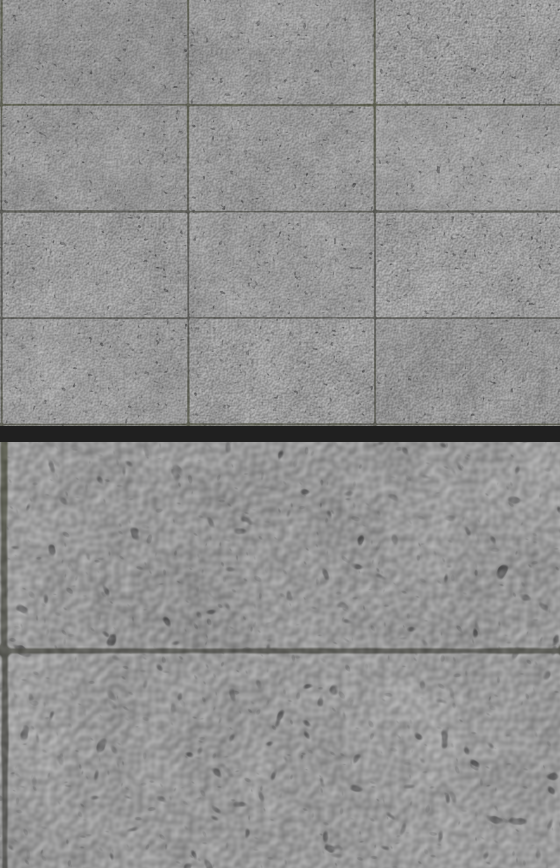
Top: the whole. Bottom: its middle third, enlarged.
This texture is drawn by a Shadertoy shader. Its source:

```glsl
const vec2 TILES = vec2(3.0, 4.0);            // slabs across and down
const vec2 JOINT_OFFSET = vec2(0.0026, 0.0035);
const float JOINT_HALF = 0.0023;              // all lengths in canvas heights
const float JOINT_WOBBLE = 0.0007;
const float JOINT_SOFTNESS = 0.0009;
const float SLAB_JITTER = 0.0007;
const float CORNER_RADIUS = 0.004;
const float EDGE_WIDTH = 0.0035;

const vec2 FINE_GRID = vec2(236.0, 177.0);    // whole cells per canvas, so noise wraps
const vec2 MEDIUM_GRID = vec2(128.0, 96.0);
const vec2 MOTTLE_GRID = vec2(48.0, 36.0);
const vec2 CLOUD_GRID = vec2(16.0, 12.0);
const vec2 BROAD_GRID = vec2(5.0, 4.0);
const vec2 PIT_GRID = vec2(60.0, 45.0);
const vec2 PORE_GRID = vec2(120.0, 90.0);

const vec3 STONE = vec3(0.595, 0.595, 0.596);
const vec3 PIT_COLOR = vec3(0.37, 0.37, 0.375);
const vec3 JOINT_COLOR = vec3(0.365, 0.365, 0.355);
const vec3 MOSS_COLOR = vec3(0.37, 0.38, 0.315);

const float GRAIN_CONTRAST = 0.085;
const float RELIEF_CONTRAST = 0.05;
const float MOTTLE_CONTRAST = 0.045;
const float CLOUD_CONTRAST = 0.045;
const float BROAD_CONTRAST = 0.045;
const float SLAB_CONTRAST = 0.035;
const float EDGE_LIGHT = 0.015;
const vec2 TO_LIGHT = vec2(-0.0016, 0.0022);
const float TAU = 6.28319;

// Two random values in 0..1 for an integer cell
vec2 hash2(vec2 cell) {
    uvec2 v = uvec2(ivec2(cell)) * 1664525u + 1013904223u;
    v.x += v.y * 1664525u;
    v.y += v.x * 1664525u;
    v ^= v >> 16u;
    v.x += v.y * 1664525u;
    v.y += v.x * 1664525u;
    v ^= v >> 16u;
    return vec2(v & 65535u) / 65535.0;
}

float cornerSlope(vec2 cell, vec2 offset, vec2 f, vec2 grid) {
    float angle = TAU * hash2(mod(cell + offset, grid) + grid).x;
    return dot(vec2(cos(angle), sin(angle)), f - offset);
}

// Gradient noise that wraps over the canvas
float noise(vec2 uv, vec2 grid) {
    vec2 cell = floor(uv * grid), f = fract(uv * grid);
    vec2 s = f * f * f * (f * (f * 6.0 - 15.0) + 10.0);
    float low = mix(cornerSlope(cell, vec2(0, 0), f, grid),
                    cornerSlope(cell, vec2(1, 0), f, grid), s.x);
    float high = mix(cornerSlope(cell, vec2(0, 1), f, grid),
                     cornerSlope(cell, vec2(1, 1), f, grid), s.x);
    return mix(low, high, s.y);
}

// Scattered slanted pits, one candidate per cell; returns depth 0..1
float pits(vec2 uv, vec2 grid, float presence, float maxRadius, float warp) {
    vec2 p = uv * grid, cell = floor(p);
    float soft = 0.08 + 0.4 * grid.y / iResolution.y;
    float depth = 0.0;
    for (int y = -1; y <= 1; y++)
    for (int x = -1; x <= 1; x++) {
        vec2 id = cell + vec2(x, y);
        vec2 key = mod(id, grid) + 3.0 * grid;
        vec2 place = hash2(key), kind = hash2(key + 511.0);
        float angle = -0.9 + 2.2 * (kind.y - 0.5);
        vec2 d = mat2(cos(angle), -sin(angle), sin(angle), cos(angle)) * (p - id - place);
        float size = fract(kind.x * 37.0 + kind.y * 11.0);
        float radius = maxRadius * mix(0.45, 1.0, size * size * size);
        float shape = length(d * vec2(1.0, 1.9)) - radius * (1.0 - warp);
        float pit = 1.0 - smoothstep(-soft, soft, shape);
        depth = max(depth, pit * step(kind.x, presence) * mix(0.4, 1.0, place.x));
    }
    return depth;
}

// Grain height in x, pit depth in y
vec2 surface(vec2 uv, float presence) {
    float fine = noise(uv, FINE_GRID), medium = noise(uv, MEDIUM_GRID);
    float ragged = medium + 0.5 * fine;
    float holes = pits(uv, PIT_GRID, presence, 0.25, ragged);
    float pores = pits(uv, PORE_GRID, 0.45, 0.26, ragged);
    return vec2(fine + 0.6 * medium, max(holes, 0.4 * pores));
}

void mainImage(out vec4 fragColor, in vec2 fragCoord) {
    vec2 uv = fragCoord / iResolution.xy;
    vec2 scale = vec2(iResolution.x / iResolution.y, 1.0);

    // Slab outline: rounded box with worn edges
    vec2 q = (uv - JOINT_OFFSET) * TILES;
    vec2 look = hash2(mod(floor(q), TILES) + 71.0);
    vec2 shift = hash2(mod(floor(q), TILES) + 23.0) - 0.5;
    vec2 local = (fract(q) - 0.5) * scale / TILES + SLAB_JITTER * 2.0 * shift;
    vec2 box = abs(local) - 0.5 * scale / TILES + JOINT_HALF + CORNER_RADIUS;
    float outline = length(max(box, 0.0)) + min(max(box.x, box.y), 0.0) - CORNER_RADIUS;
    float cloud = noise(uv, CLOUD_GRID), mottle = noise(uv, MOTTLE_GRID);
    outline += JOINT_WOBBLE * (mottle + cloud);

    // Stone: grain, relief, stains and pits, each slab a little different
    float presence = mix(0.35, 0.65, look.y);
    vec2 here = surface(uv, presence);
    vec2 lit = surface(uv + TO_LIGHT / scale, presence);
    float relief = (here.x - lit.x) - 0.6 * (here.y - lit.y);
    float roughness = mix(0.85, 1.2, look.x);
    float tone = roughness * (GRAIN_CONTRAST * here.x + RELIEF_CONTRAST * relief)
               + MOTTLE_CONTRAST * mottle + CLOUD_CONTRAST * cloud
               + BROAD_CONTRAST * noise(uv, BROAD_GRID) + SLAB_CONTRAST * (look.y - 0.5);
    tone += EDGE_LIGHT * smoothstep(-EDGE_WIDTH, 0.0, outline);
    vec3 color = mix(STONE, PIT_COLOR, 0.8 * here.y) + tone;

    // Joints, mossy toward the upper rows
    float moss = (0.5 + 0.5 * cos(TAU * (uv.y - 0.85))) * clamp(0.75 + cloud, 0.0, 1.0);
    vec3 joint = mix(JOINT_COLOR, MOSS_COLOR, moss) + 0.08 * here.x;
    float blend = JOINT_SOFTNESS + 0.4 / iResolution.y;
    color = mix(color, joint, smoothstep(-blend, blend, outline));

    fragColor = vec4(clamp(color, 0.0, 1.0), 1.0);
}
```
